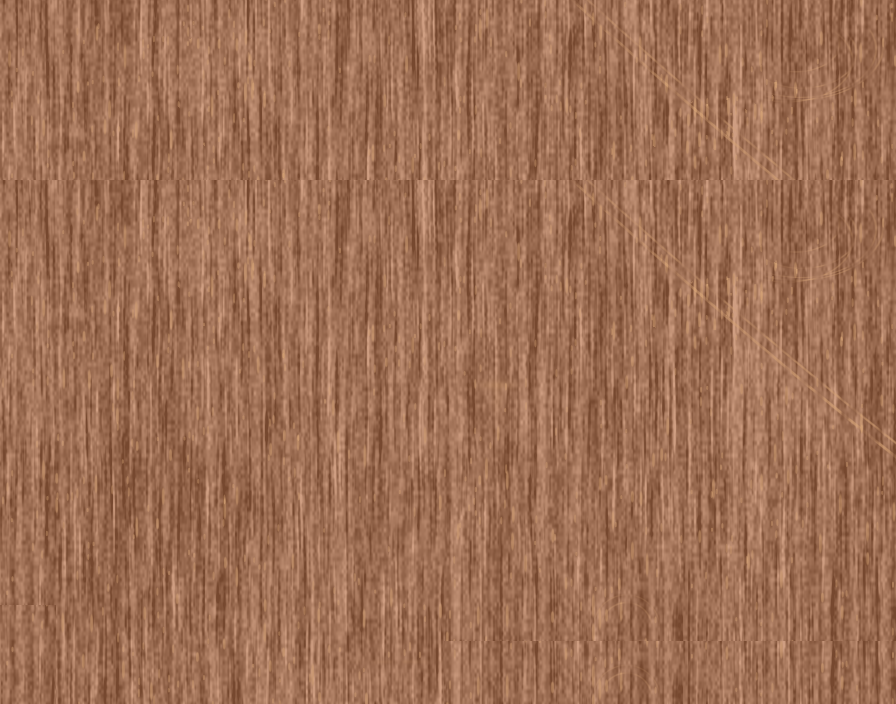
A Shadertoy shader for this texture:

```glsl
float hash(vec2 cell) {
    vec3 q = fract(cell.xyx * 0.1031);
    q += dot(q, q.yzx + 33.33);
    return fract((q.x + q.y) * q.z);
}

// Smooth lattice noise centred on zero
float noise(vec2 p) {
    vec2 cell = floor(p), f = fract(p);
    f *= f * (3.0 - 2.0 * f);
    float low = mix(hash(cell), hash(cell + vec2(1, 0)), f.x);
    float high = mix(hash(cell + vec2(0, 1)), hash(cell + 1.0), f.x);
    return mix(low, high, f.y) - 0.5;
}

// One upright fibre in some of the cells, columns shifted at random
float fibres(vec2 p, float density) {
    p.y += 9.0 * hash(vec2(floor(p.x), 3.0));
    vec2 cell = floor(p);
    vec2 centre = vec2(0.3 + 0.4 * hash(cell + 17.0), 0.5);
    vec2 d = abs(fract(p) - centre) / vec2(0.3, 0.2 + 0.3 * hash(cell + 59.0));
    d.y *= d.y;
    return smoothstep(1.0, 0.35, length(d)) * step(hash(cell), density);
}

float line(float dist, float halfWidth) {
    float soft = 0.8 / iResolution.y;
    return 1.0 - smoothstep(halfWidth - soft, halfWidth + soft, abs(dist));
}

float blob(vec2 p, vec2 centre, vec2 size) {
    vec2 d = (p - centre) / size;
    return exp(-dot(d, d));
}

// Fine streaks and speckle, cut by thin furrows and lit by thin ridges
float woodGrain(vec2 p) {
    p.x += 0.0012 * sin(p.y * 8.0 + p.x * 23.0) + 0.0005 * sin(p.y * 31.0 + p.x * 57.0);
    float tone = 0.46;
    tone += 0.12 * noise(p * vec2(5.0, 3.5));
    tone += 0.16 * noise(p * vec2(37.0, 1.0) + 7.0);
    tone += 0.30 * noise(p * vec2(118.0, 2.0) + 31.0);
    tone += 0.56 * noise(p * vec2(235.0, 7.0) + 83.0);
    tone += 0.36 * noise(p * vec2(260.0, 45.0) + 11.0);
    tone += 0.46 * noise(p * vec2(310.0, 170.0) + 5.0);
    tone -= 0.34 * fibres(p * vec2(112.0, 5.0), 0.5);
    tone -= 0.26 * fibres(p * vec2(149.0, 13.0) + 40.0, 0.4);
    tone += 0.34 * fibres(p * vec2(127.0, 6.0) + 90.0, 0.4);
    return tone;
}

// Paired diagonal scratch, swept arcs and a small chafed patch
float wear(vec2 p) {
    float broken = smoothstep(-0.3, 0.2, noise(p * 85.0));
    float run = p.x - 0.813;
    float offset = (p.y - 0.744 + 0.915 * run - 0.13 * run * run) * 0.76;
    float strength = smoothstep(-0.02, 0.0, run) * (0.5 + 0.8 * run);
    float marks = strength * line(offset, 0.0018);
    marks += 0.85 * strength * line(offset - 0.015, 0.0014);

    vec2 hub = p - vec2(1.13, 0.67);
    float sweep = smoothstep(0.01, -0.04, hub.y - 0.5 * hub.x) * smoothstep(-0.08, 0.04, hub.x);
    for (int i = 0; i < 5; i++) {
        float k = float(i);
        vec2 q = hub - 0.012 * vec2(sin(k * 2.3), cos(k * 1.7));
        marks += 0.42 * sweep * line(length(q * vec2(0.8, 1.25)) - 0.05 - 0.012 * k, 0.0011);
    }

    vec2 curl = p - vec2(0.89, 0.108);
    marks += 0.35 * smoothstep(0.0, 0.02, curl.y) * line(length(curl) - 0.036, 0.0011);
    marks += 0.28 * smoothstep(0.0, 0.02, curl.y) * line(length(curl) - 0.047, 0.0009);
    marks *= 0.2 + 0.8 * broken;

    marks += 0.40 * blob(p, vec2(0.706, 0.453), vec2(0.024, 0.006));
    marks += 0.22 * blob(p, vec2(0.706, 0.435), vec2(0.007, 0.022));
    marks += 0.25 * broken * blob(p, vec2(0.56, 0.06), vec2(0.045, 0.003));
    return marks;
}

void mainImage(out vec4 fragColor, in vec2 fragCoord) {
    vec2 p = fragCoord / iResolution.y;

    // Seams where the sheet repeats
    if (p.y > 0.744) p.y -= 0.256;
    else if (p.x > 0.63 && p.y < 0.09) p.y += 0.1;
    else if (p.x < 0.08 && p.y < 0.14) p.y += 0.1;

    // Broad light and shade
    float tone = woodGrain(p);
    tone += 0.16 * blob(p, vec2(0.31, 0.65), vec2(0.09, 0.09));
    tone += 0.06 * blob(p, vec2(0.95, 0.42), vec2(0.14, 0.3));
    tone -= 0.12 * blob(p, vec2(1.22, 0.70), vec2(0.13, 0.08));
    tone -= 0.06 * smoothstep(0.2, 0.0, p.x);

    vec3 darkWood = vec3(0.49, 0.31, 0.21);
    vec3 lightWood = vec3(0.77, 0.58, 0.47);
    vec3 paleFibre = vec3(0.84, 0.64, 0.46);
    vec3 color = mix(darkWood, lightWood, clamp(tone, -0.1, 1.15));

    // Pale fibres, thicker around the scuffs
    float scuffed = blob(p, vec2(1.05, 0.57), vec2(0.08, 0.03))
                  + 0.5 * blob(p, vec2(0.31, 0.63), vec2(0.08, 0.07));
    float fleck = fibres(p * vec2(105.0, 26.0), 0.06 + 0.25 * scuffed);
    fleck += 0.8 * fibres(p * vec2(140.0, 60.0) + 21.0, 0.06 + 0.3 * scuffed);
    color = mix(color, paleFibre, min(0.5 * fleck + 0.8 * wear(p), 0.85));

    fragColor = vec4(color, 1.0);
}
```
